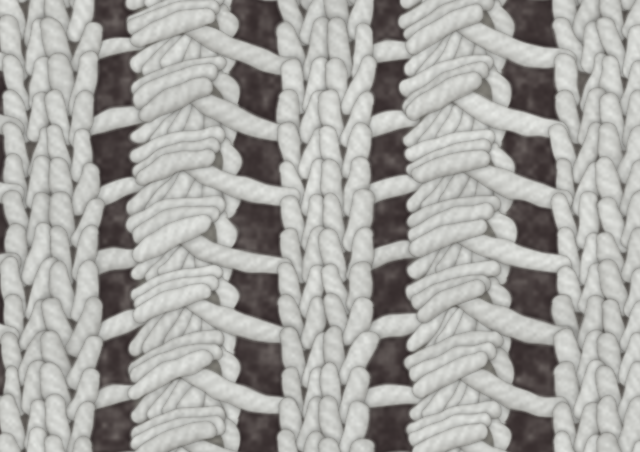
Write a Shadertoy shader that draws this texture.

```glsl
// Pale knitted lace: ribs of twisted yarn, wrapped bobble columns and dark eyelets.

float hash(vec2 p) {
    vec3 q = fract(p.xyx * vec3(0.1031, 0.1030, 0.0973));
    q += dot(q, q.yzx + 33.33);
    return fract((q.x + q.y) * q.z);
}

float noise(vec2 p) {
    vec2 i = floor(p), f = fract(p);
    f = f * f * (3.0 - 2.0 * f);
    return mix(mix(hash(i), hash(i + vec2(1, 0)), f.x),
               mix(hash(i + vec2(0, 1)), hash(i + vec2(1, 1)), f.x), f.y);
}

vec2 jitter(vec2 seed) {
    return vec2(hash(seed), hash(seed + 17.7)) - 0.5;
}

// One bent, twisted strand from a to b, repeated every 4 units across
void yarn(inout vec3 col, vec2 p, float row, vec2 a, vec2 b, float bend, float w) {
    float column = round((p.x - 0.5 * (a.x + b.x)) / 4.0);
    vec2 seed = vec2(column, row) * 7.3 + a * 31.0 + 200.0;
    vec2 start = a + 0.1 * jitter(seed);
    vec2 axis = b + 0.1 * jitter(seed + 5.1) - start;
    float len = length(axis);
    vec2 dir = axis / len;
    vec2 q = p - vec2(4.0 * column, 0.0) - start;

    float along = dot(q, dir);
    float t = clamp(along / len, 0.0, 1.0);
    float across = dot(q, vec2(-dir.y, dir.x)) - bend * 4.0 * t * (1.0 - t);
    w *= 0.84 + 0.18 * sin(3.14159 * t) + 0.12 * (hash(seed + 9.0) - 0.5);
    float d = length(vec2(along - t * len, across));
    float r = d / w;

    // Contact shadow, rounded body, ply grooves
    col *= mix(0.83, 1.0, smoothstep(0.75, 1.7, r));
    float body = sqrt(max(0.0, 1.0 - r * r));
    float ply = sin((along + 0.9 * across) * 30.0 + 6.3 * hash(seed + 3.0));
    float light = 0.34 + 0.61 * pow(body, 0.8) + 0.05 * ply * body;
    light -= 0.16 * dot(vec2(-dir.y, dir.x), vec2(0.4, 0.9)) * across / w;
    light += 0.12 * (hash(seed + 2.0) - 0.5);
    vec3 fibre = mix(vec3(0.41, 0.40, 0.38), vec3(0.845, 0.85, 0.835), clamp(light, 0.0, 1.04));
    float soft = 0.03 + 2.0 / iResolution.y;
    col = mix(col, fibre, 1.0 - smoothstep(-soft, soft, d - w));
}

void mainImage(out vec4 fragColor, in vec2 fragCoord) {
    // One unit is one row of eyelets; y points down
    vec2 uv = fragCoord / iResolution.y;
    vec2 p = vec2(uv.x, 1.0 - uv.y) * 6.55 - vec2(1.35, 0.0);
    vec2 grain = p + 40.0;
    p += 0.13 * (vec2(noise(grain * 1.1), noise(grain * 1.1 + 31.0)) - 0.5);
    p += 0.05 * (vec2(noise(grain * 4.0), noise(grain * 4.0 + 57.0)) - 0.5);

    // Dark mottled cloth seen through the eyelets
    float mottling = 0.65 * noise(grain * 6.0) + 0.35 * noise(grain * 12.0);
    vec3 col = mix(vec3(0.215, 0.18, 0.18), vec3(0.40, 0.37, 0.36), mottling * mottling * 1.2);

    // Shaded backing of the bobble columns
    float middle = abs(mod(p.x + 0.7, 4.0) - 2.0);
    col = mix(col, vec3(0.53, 0.52, 0.49), 1.0 - smoothstep(0.58, 0.76, middle));

    // Shaded backing of the ribs
    float ribs = abs(mod(p.x + 0.625, 4.0) - 4.0);
    col = mix(col, vec3(0.42, 0.40, 0.38), 1.0 - smoothstep(0.45, 0.6, min(ribs, 4.0 - ribs)));

    float home = floor(p.y);
    for (int j = -1; j <= 1; j++) {
        float row = home + float(j);
        vec2 q = p - vec2(0.0, row);

        // Bars between the left eyelets
        yarn(col, q, row, vec2(-0.14, 0.88), vec2(0.68, 0.69), -0.05, 0.15);

        // Ribs: two columns of V stitches, two stitches per row
        for (int n = 0; n < 8; n++) {
            float leg = float(n % 4), y = 0.5 * float(n / 4);
            float lean = n % 2 == 0 ? 0.085 : -0.085;
            float x = 2.89 + 0.323 * leg;
            yarn(col, q, row, vec2(x - lean, y - 0.08), vec2(x + lean, y + 0.48), 0.3 * lean, 0.16);
        }

        // Lower fan of gathered strands
        for (int i = 0; i < 5; i++) {
            float f = float(i);
            yarn(col, q, row, vec2(0.62 + 0.25 * f, 1.0 + 0.05 * sin(f * 2.0)),
                 vec2(1.1 + 0.15 * f, 0.56), 0.03, 0.145);
        }

        // Edge loops beside the right eyelet
        yarn(col, q, row, vec2(1.86, 0.6), vec2(1.9, 1.06), -0.06, 0.14);
        yarn(col, q, row, vec2(1.8, 0.1), vec2(1.93, 0.58), -0.1, 0.15);

        // Slanting bar between the right eyelets
        yarn(col, q, row, vec2(1.35, 0.36), vec2(2.8, 0.88), 0.09, 0.165);

        // Upper wrap of slanting strands
        for (int i = 0; i < 3; i++) {
            float f = float(i);
            yarn(col, q, row, vec2(0.62 + 0.04 * f, 0.27 + 0.17 * f),
                 vec2(1.78 - 0.08 * f, -0.06 + 0.15 * f), -0.04, 0.148);
        }
    }

    // Fine fuzz and uneven light
    col *= 0.97 + 0.06 * noise(grain * 20.0);
    col *= 0.97 + 0.06 * noise(grain * 0.6);
    fragColor = vec4(clamp(col, 0.0, 1.0), 1.0);
}
```
